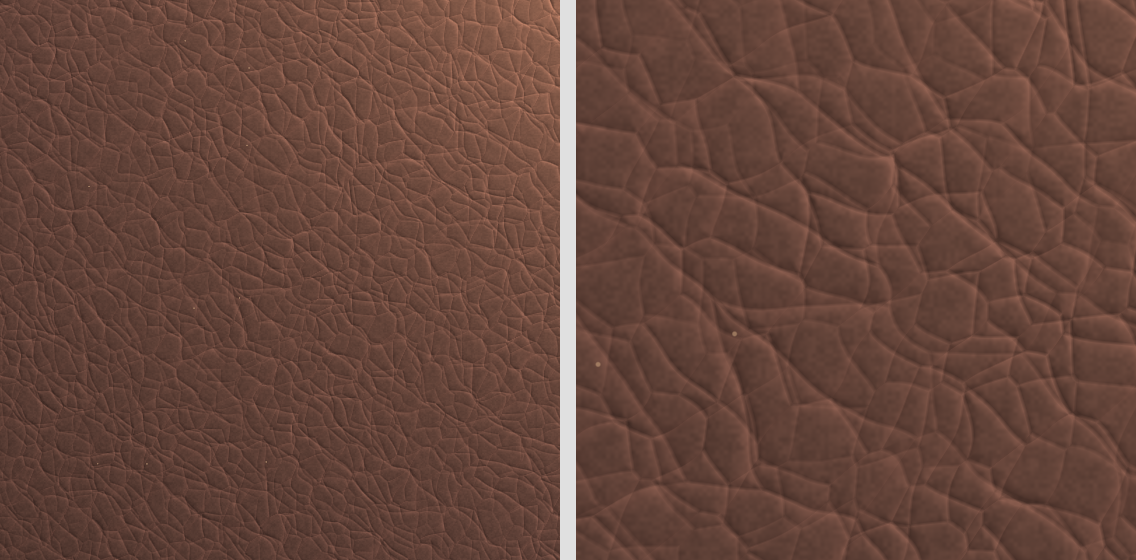
Left: the whole. Right: its middle third, enlarged.
A WebGL 1 fragment shader for this texture:

```glsl
precision highp float;
uniform vec2 u_resolution;

vec2 hash2(vec2 p) {
  return fract(sin(vec2(dot(p, vec2(127.1, 311.7)), dot(p, vec2(269.5, 183.3)))) * 43758.5453);
}

float noise(vec2 p) {
  vec2 i = floor(p), f = fract(p);
  f = f * f * (3.0 - 2.0 * f);
  float low = mix(hash2(i).x, hash2(i + vec2(1.0, 0.0)).x, f.x);
  float high = mix(hash2(i + vec2(0.0, 1.0)).x, hash2(i + 1.0).x, f.x);
  return mix(low, high, f.y);
}

// Distance to the nearest border between irregular cells
float cellEdge(vec2 p) {
  vec2 cell = floor(p), f = fract(p), nearest = vec2(0.0);
  float best = 9.0, edge = 9.0;
  for (int y = -1; y <= 1; y++) {
    for (int x = -1; x <= 1; x++) {
      vec2 g = vec2(float(x), float(y));
      vec2 r = g + 0.1 + 0.8 * hash2(cell + g) - f;
      float d = dot(r, r);
      if (d < best) { best = d; nearest = r; }
    }
  }
  for (int y = -1; y <= 1; y++) {
    for (int x = -1; x <= 1; x++) {
      vec2 g = vec2(float(x), float(y));
      vec2 r = g + 0.1 + 0.8 * hash2(cell + g) - f;
      vec2 gap = r - nearest;
      if (dot(gap, gap) > 0.0001) edge = min(edge, dot(0.5 * (r + nearest), normalize(gap)));
    }
  }
  return max(edge, 0.0);
}

float groove(vec2 p, float width) {
  return exp(-cellEdge(p) / width);
}

// Hide relief: long diagonal folds, main cells and fine crossing wrinkles
float hideHeight(vec2 p) {
  p += 0.026 * (vec2(noise(p * 7.0), noise(p * 7.0 + 31.0)) - 0.5);
  p += 0.012 * (vec2(noise(p * 30.0 + 7.0), noise(p * 30.0 + 53.0)) - 0.5);
  vec2 q = vec2(dot(p, vec2(0.77, -0.64)), dot(p, vec2(0.64, 0.77)));
  float folds = groove(q * vec2(9.0, 16.0) + 3.7, 0.055);
  float cells = groove(q * vec2(21.0, 23.0) + 19.3, 0.075);
  float wrinkles = groove(p * vec2(30.0, 25.0) + 41.1, 0.075);
  return -folds * mix(0.4, 1.1, noise(p * 9.0 + 11.0))
         - cells * mix(0.6, 1.1, noise(p * 15.0 + 23.0))
         - wrinkles * mix(0.25, 0.9, noise(p * 17.0 + 67.0));
}

void main() {
  vec2 uv = gl_FragCoord.xy / u_resolution;

  // Relief lit from the upper right
  vec2 toLight = 0.0013 * vec2(0.7, 0.71);
  float nearLight = hideHeight(uv + toLight);
  float farLight = hideHeight(uv - toLight);
  float slope = farLight - nearLight;
  float depth = -0.5 * (nearLight + farLight);

  // Broad glow towards the upper right corner
  float glow = uv.x * uv.y;
  float light = 0.317 + 0.048 * uv.x + 0.058 * uv.y + 0.13 * glow * glow;
  light *= 1.0 + 0.46 * clamp(slope, -0.7, 0.7) + 0.065 * depth;

  // Soft mottling and fine grain
  light += 0.018 * (noise(uv * 55.0) - 0.5);
  light += 0.030 * (noise(uv * 190.0) - 0.5);
  light += 0.044 * (noise(uv * 400.0 + 17.0) - 0.5);
  vec3 leather = light * mix(vec3(1.0, 0.683, 0.585), vec3(1.0, 0.685, 0.545), glow);
  leather.r += 0.008 * min(depth, 1.0);

  // Sparse dust specks
  vec2 tile = floor(uv * 10.0);
  vec2 spot = 0.2 + 0.6 * hash2(tile + 5.0);
  float speck = 1.0 - smoothstep(0.008, 0.02, length(fract(uv * 10.0) - spot));
  speck *= step(0.91, hash2(tile + 83.0).x);
  leather = mix(leather, vec3(0.72, 0.57, 0.44), 0.7 * speck);

  gl_FragColor = vec4(leather, 1.0);
}
```
